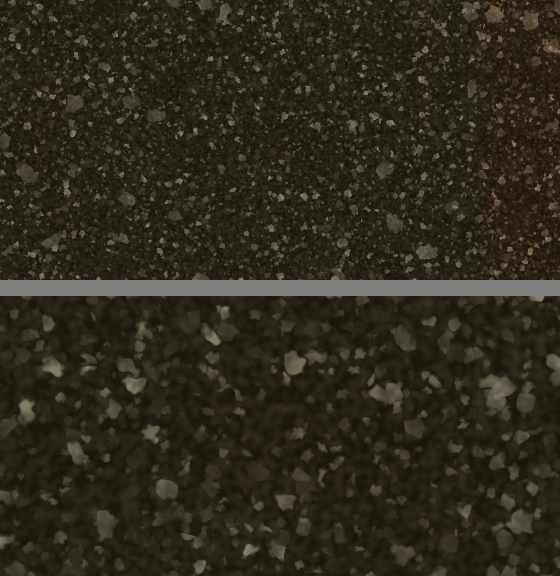
Top: the whole. Bottom: its middle third, enlarged.
This texture is drawn by a WebGL 1 fragment shader. Its source:

```glsl
precision highp float;
// Dark speckled granite: irregular mineral chips scattered in a brown-black ground.

uniform vec2 u_resolution;

const vec3 GROUND_COLOR = vec3(0.110, 0.090, 0.050);
const vec3 CHIP_COLOR = vec3(0.455, 0.422, 0.355);
const vec3 RUST_TINT = vec3(1.09, 0.96, 0.86);
const vec3 MOSS_TINT = vec3(0.97, 1.02, 0.98);
const float EDGE_SOFTNESS = 0.0024;
const float TAU = 6.2831853;

float hash(vec2 p, float seed) {
  vec3 q = fract(vec3(p.xyx) * 0.1031 + seed * 0.0713);
  q += dot(q, q.yzx + 33.33);
  return fract((q.x + q.y) * q.z);
}

vec2 gradientAt(vec2 cell, float seed) {
  float angle = TAU * hash(cell, seed);
  return vec2(cos(angle), sin(angle));
}

// Gradient noise, roughly -0.7 to 0.7
float gradientNoise(vec2 p, float seed) {
  vec2 i = floor(p);
  vec2 f = p - i;
  vec2 u = f * f * f * (f * (f * 6.0 - 15.0) + 10.0);
  vec2 e = vec2(0.0, 1.0);
  float a = dot(gradientAt(i, seed), f);
  float b = dot(gradientAt(i + e.yx, seed), f - e.yx);
  float c = dot(gradientAt(i + e.xy, seed), f - e.xy);
  float d = dot(gradientAt(i + e.yy, seed), f - e.yy);
  return mix(mix(a, b, u.x), mix(c, d, u.x), u.y);
}

vec2 rotate(vec2 p, float angle) {
  float c = cos(angle);
  float s = sin(angle);
  return vec2(c * p.x + s * p.y, c * p.y - s * p.x);
}

// Ragged, randomly turned chips; returns the tone of the brightest one here
float chipLayer(vec2 p, float scale, float density, vec2 toneRange, float seed) {
  vec2 g = p * scale;
  // Broken outlines come from warping the lookup position
  g += 0.30 * vec2(gradientNoise(g * 2.3, seed + 1.0), gradientNoise(g * 2.3, seed + 2.0));
  vec2 base = floor(g);
  float tone = 0.0;
  for (int y = -1; y <= 1; y++) {
    for (int x = -1; x <= 1; x++) {
      vec2 cell = base + vec2(float(x), float(y));
      float present = step(hash(cell, seed + 3.0), density);
      vec2 center = cell + vec2(hash(cell, seed + 4.0), hash(cell, seed + 5.0));
      vec2 q = rotate(g - center, TAU * hash(cell, seed + 6.0));
      float radius = mix(0.24, 0.58, hash(cell, seed + 7.0));
      float stretch = mix(0.5, 0.95, hash(cell, seed + 8.0));
      q /= radius * vec2(1.0, stretch);
      float edge = (length(q) - 1.0) * radius * stretch / scale;
      float mask = 1.0 - smoothstep(-EDGE_SOFTNESS, EDGE_SOFTNESS, edge);
      float level = hash(cell, seed + 9.0);
      float chipTone = mix(toneRange.x, toneRange.y, level * level);
      // One side of each chip catches more light
      chipTone *= 0.92 + 0.22 * clamp(q.x, -1.0, 1.0);
      tone = max(tone, present * mask * chipTone);
    }
  }
  return tone;
}

// Uneven dark ground between the chips
float groundTone(vec2 p) {
  return 0.085 + 0.17 * gradientNoise(p * 48.0, 11.0)
    + 0.20 * gradientNoise(p * 95.0, 12.0)
    + 0.06 * gradientNoise(p * 9.0, 13.0);
}

void main() {
  vec2 p = gl_FragCoord.xy / u_resolution.y;
  float across = gl_FragCoord.x / u_resolution.x;

  // Chips gather in loose clusters
  float cluster = gradientNoise(p * 6.0, 21.0) + 0.5 * gradientNoise(p * 14.0, 22.0);

  float fine = chipLayer(p, 72.0, 0.54 + 0.20 * cluster, vec2(0.15, 0.72), 30.0);
  float medium = chipLayer(p, 38.0, 0.52 + 0.35 * cluster, vec2(0.18, 1.12), 50.0);
  float large = chipLayer(p, 15.0, 0.075, vec2(0.50, 0.88), 70.0);
  float chips = max(max(fine, medium), large);

  // Mineral mottling inside the chips
  float mottle = gradientNoise(p * 70.0, 91.0) + 0.6 * gradientNoise(p * 125.0, 92.0);
  chips *= 1.0 + 0.42 * mottle;
  float tone = max(groundTone(p), chips);
  vec3 color = mix(GROUND_COLOR, CHIP_COLOR, clamp(tone, -0.12, 1.2));

  // Warm rusty band at the right and faint patches of hue
  float rust = smoothstep(0.82, 0.89, across + 0.03 * gradientNoise(p * 5.0, 95.0));
  rust = clamp(rust + 0.5 * gradientNoise(p * 3.0, 96.0), 0.0, 1.0);
  color *= mix(MOSS_TINT, RUST_TINT, rust);

  gl_FragColor = vec4(color, 1.0);
}
```
